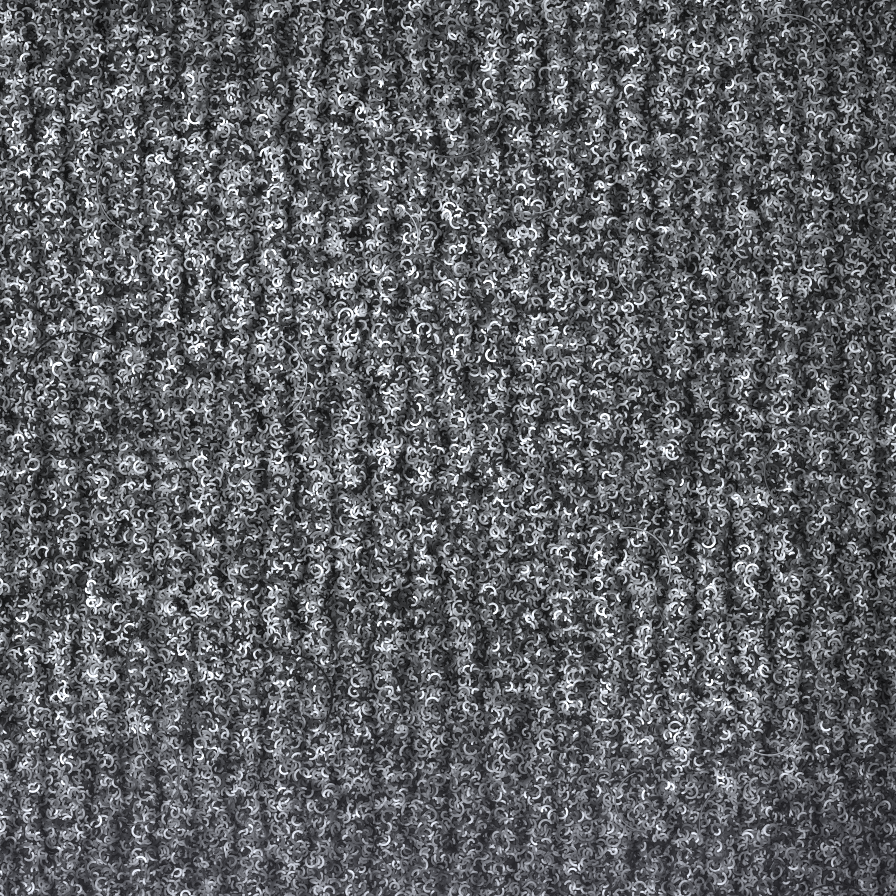
This texture is drawn by a WebGL 2 fragment shader. Its source:

```glsl
#version 300 es
precision highp float;

uniform vec2 u_resolution;
out vec4 outColor;

#define RIBS 24.7          // ribs across
#define RIB_PHASE 0.12     // sideways shift, in ribs
#define RIB_LEAN 0.022     // sideways drift from top to bottom
#define LOOPS 42.0         // yarn loops down each rib
#define FIBRE_LAYERS 12
#define FIBRE_CELLS 54.0   // fibre cells across one layer
#define FIBRE_WIDTH 0.00125 // half width
#define STRAY_CELLS 9.0
#define GROOVE_TONE 0.11
#define FIBRE_DARK 0.13
#define FIBRE_LIGHT 1.0
#define YARN_TINT vec3(0.975, 1.0, 1.035)

const float TAU = 6.28319;

vec3 hash3(vec3 p) {
    p = fract(p * vec3(0.1031, 0.1030, 0.0973));
    p += dot(p, p.yxz + 33.33);
    return fract((p.xxy + p.yxx) * p.zyx);
}

float noise(vec2 p, float seed) {
    vec2 i = floor(p), f = fract(p);
    f = f * f * (3.0 - 2.0 * f);
    float a = hash3(vec3(i, seed)).x;
    float b = hash3(vec3(i + vec2(1, 0), seed)).x;
    float c = hash3(vec3(i + vec2(0, 1), seed)).x;
    float d = hash3(vec3(i + vec2(1, 1), seed)).x;
    return mix(mix(a, b, f.x), mix(c, d, f.x), f.y);
}

float arcDistance(vec2 p, float turn, float aperture, float radius) {
    float c = cos(turn), s = sin(turn);
    p = mat2(c, -s, s, c) * p;
    p.x = abs(p.x);
    vec2 end = vec2(sin(aperture), cos(aperture));
    return end.y * p.x > end.x * p.y ? length(p - end * radius)
                                     : abs(length(p) - radius);
}

// Height of the pile: rounded ribs, split into stacked uneven loops
float pileHeight(vec2 uv) {
    float x = (uv.x + RIB_LEAN * (uv.y - 0.5)) * RIBS - RIB_PHASE;
    x += 0.45 * (noise(uv * vec2(20.0, 34.0), 1.0) - 0.5);
    x += 0.35 * (noise(uv * 90.0, 2.0) - 0.5);
    float rib = floor(x);
    float side = 2.0 * fract(x) - 1.0;
    float ridge = 1.0 - pow(abs(side), 2.4);

    float row = uv.y * LOOPS + 7.0 * hash3(vec3(rib, 3.0, 5.0)).x;
    row += 1.6 * noise(vec2(rib * 3.7, uv.y * 22.0), 4.0) + 0.3 * side * side;
    float loopTop = 0.5 + 0.5 * cos(TAU * row);

    float wear = noise(uv * 6.0, 6.0);
    ridge = mix(ridge, 0.65, 0.1 + 0.3 * wear);
    return ridge * (0.68 + 0.42 * loopTop);
}

// Lays one scatter of curled fibres over the tone below
float addFibres(float tone, vec2 uv, float cells, float seed,
                float share, float halfWidth, float light) {
    float pixel = 1.0 / u_resolution.y;
    vec2 p = uv * cells + hash3(vec3(seed, 11.0, 17.0)).xy * 40.0;
    vec2 home = floor(p);
    for (int j = -1; j <= 1; j++)
    for (int i = -1; i <= 1; i++) {
        vec2 cell = home + vec2(i, j);
        vec3 place = hash3(vec3(cell, seed));
        vec3 form = hash3(vec3(cell, seed + 31.7));
        if (place.z > share) continue;
        float turn = (form.x - 0.5) * 5.4;
        float aperture = mix(0.5, 1.7, form.y);
        float radius = mix(0.24, 0.55, fract(form.y * 7.3 + form.x));
        float d = arcDistance(p - cell - place.xy, turn, aperture, radius) / cells;
        float cover = clamp(0.5 + (halfWidth - d) / pixel, 0.0, 1.0);
        float shadow = 0.22 * smoothstep(halfWidth * 3.0, halfWidth, d);
        float shade = mix(FIBRE_DARK, FIBRE_LIGHT, form.z) * light;
        tone = mix(tone * (1.0 - shadow), shade, cover);
    }
    return tone;
}

void main() {
    vec2 uv = gl_FragCoord.xy / u_resolution.y;
    float pile = pileHeight(uv);
    float light = 0.36 + 0.88 * pile;

    // Dense curled pile
    float tone = GROOVE_TONE + 0.16 * pile;
    for (int k = 0; k < FIBRE_LAYERS; k++) {
        float seed = float(k) * 5.3 + 1.0;
        tone = addFibres(tone, uv, FIBRE_CELLS + 2.0 * float(k), seed,
                         1.0, FIBRE_WIDTH, light);
    }
    // Sparse long hairs lying on top
    tone = addFibres(tone, uv, STRAY_CELLS, 91.0, 0.3, FIBRE_WIDTH * 0.6, 0.85);

    // Broad unevenness, soft lower part, darker right and top edges
    tone *= 0.9 + 0.24 * noise(uv * 4.0, 8.0);
    float low = smoothstep(0.35, 0.0, uv.y);
    tone = mix(tone, 0.42, 0.2 * low);
    tone *= 1.0 - 0.22 * smoothstep(0.75, 1.0, uv.x);
    tone *= 1.0 - 0.14 * smoothstep(0.8, 1.0, uv.y);

    vec3 color = tone * YARN_TINT + low * vec3(0.004, 0.0, 0.012);
    outColor = vec4(clamp(color, 0.0, 1.0), 1.0);
}
```
